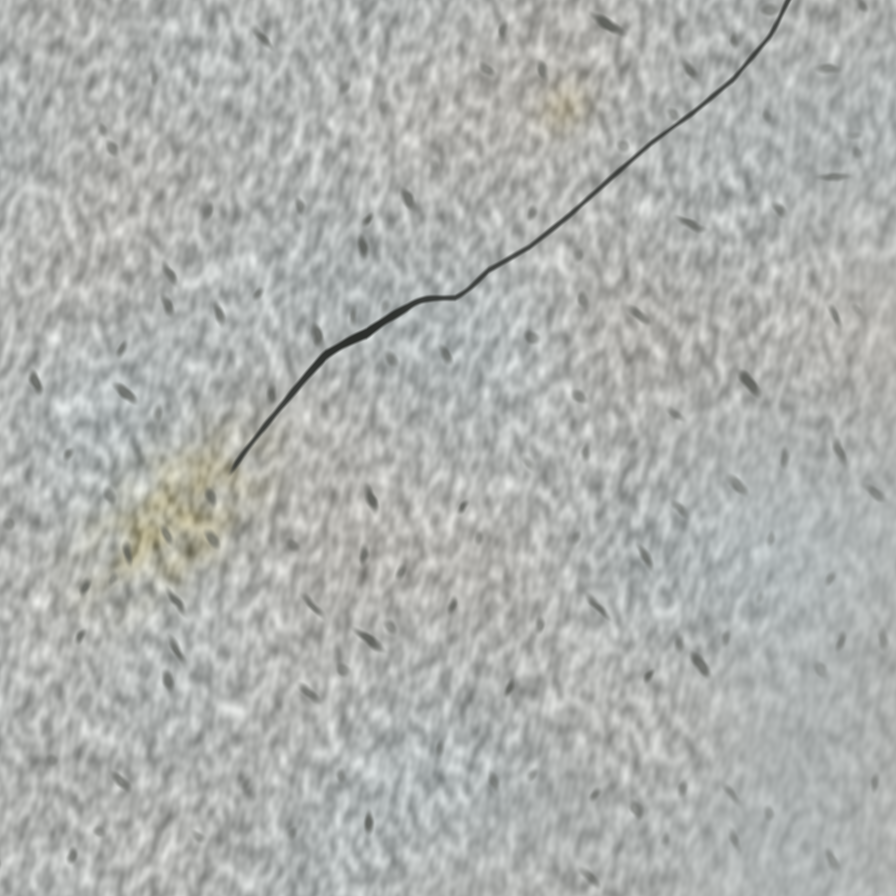
A WebGL 1 fragment shader for this texture:

```glsl
precision highp float;
// Weathered grey concrete with a rust-stained hairline crack.
// Stretched gradient noise makes the grain, scattered ellipses the pits,
// and a bowed, jagged height curve the crack.
uniform vec2 u_resolution;

#define GRAIN_SCALE vec2(62.0, 36.0)
#define GRAIN_CONTRAST 0.29
#define PIT_CELLS 19.0
#define PIT_SHARE 0.34
#define CRACK_START vec2(0.258, 0.475)
#define CRACK_SLOPE 0.84
#define CRACK_JAG 0.017
#define SOFTNESS 0.0022
#define CONCRETE vec3(0.693, 0.700, 0.690)
#define PIT_COLOR vec3(0.33, 0.34, 0.32)
#define CRACK_COLOR vec3(0.17, 0.18, 0.17)
#define STAIN_TINT vec3(0.035, -0.005, -0.125)

vec2 hash2(vec2 p) {
  vec3 q = fract(p.xyx * vec3(0.1031, 0.1030, 0.0973));
  q += dot(q, q.yzx + 33.33);
  return fract((q.xx + q.yz) * q.zy);
}

mat2 rotation(float angle) {
  float c = cos(angle), s = sin(angle);
  return mat2(c, s, -s, c);
}

float cornerSlope(vec2 cell, vec2 offset) {
  float angle = 6.2832 * hash2(cell).x;
  return dot(vec2(cos(angle), sin(angle)), offset);
}

float gradientNoise(vec2 p) {
  vec2 i = floor(p), f = fract(p);
  vec2 u = f * f * f * (f * (f * 6.0 - 15.0) + 10.0);
  vec2 e = vec2(1.0, 0.0);
  float low = mix(cornerSlope(i, f), cornerSlope(i + e, f - e), u.x);
  float high = mix(cornerSlope(i + e.yx, f - e.yx), cornerSlope(i + 1.0, f - 1.0), u.x);
  return mix(low, high, u.y);
}

// Two leaning grain directions, blended from region to region.
float grain(vec2 p) {
  float leftLean = gradientNoise(rotation(-0.35) * p * GRAIN_SCALE + 40.0);
  float rightLean = gradientNoise(rotation(0.4) * p * GRAIN_SCALE + 90.0);
  float region = smoothstep(-0.15, 0.15, gradientNoise(p * 9.0 + 15.0));
  float fine = gradientNoise(rotation(0.2) * p * GRAIN_SCALE * 1.9 + 130.0);
  return mix(leftLean, rightLean, region) * 0.85 + fine * 0.5;
}

// Coverage of small, elongated pits, one candidate per cell.
float pits(vec2 p, float soft) {
  vec2 home = floor(p * PIT_CELLS);
  float cover = 0.0;
  for (int y = -1; y <= 1; y++) {
    for (int x = -1; x <= 1; x++) {
      vec2 cell = home + vec2(float(x), float(y));
      vec2 place = hash2(cell + 7.0), kind = hash2(cell + 61.0);
      vec2 d = p - (cell + 0.1 + 0.8 * place) / PIT_CELLS;
      float lean = (kind.y - 0.4) * 1.6 + smoothstep(0.6, 1.0, p.x) * smoothstep(0.55, 0.8, p.y);
      d = rotation(-lean) * d;
      d.x += 0.0025 * gradientNoise(p * 75.0);
      vec2 radius = mix(vec2(0.003, 0.005), vec2(0.006, 0.016), place.yx * kind.y);
      float edge = (length(d / radius) - 1.0) * radius.x;
      float depth = step(kind.x, PIT_SHARE) * mix(0.4, 1.0, place.x);
      cover = max(cover, depth * (1.0 - smoothstep(-soft, soft * 1.6, edge)));
    }
  }
  return cover;
}

// Height of the crack: a line with a bow, a step down and straight jags.
float crackHeight(float x) {
  float along = x - CRACK_START.x;
  float bow = 0.034 * sin(clamp(along / 0.25, 0.0, 1.0) * 3.1416);
  float drop = -0.026 * smoothstep(0.20, 0.27, along) + 0.03 * smoothstep(0.60, 0.63, along);
  float k = x * 22.0;
  float jag = mix(hash2(vec2(floor(k), 3.0)).x, hash2(vec2(floor(k) + 1.0, 3.0)).x, fract(k));
  return CRACK_START.y + along * CRACK_SLOPE + bow + drop + (jag - 0.5) * CRACK_JAG;
}

float crack(vec2 p, float soft) {
  float slope = (crackHeight(p.x + 0.004) - crackHeight(p.x - 0.004)) / 0.008;
  float d = abs(p.y - crackHeight(p.x)) / sqrt(1.0 + slope * slope);
  float gape = exp(-pow((p.x - 0.40) / 0.08, 2.0));
  float halfWidth = 0.0024 + 0.0022 * gape + 0.0012 * gradientNoise(p * 38.0);
  float begun = smoothstep(CRACK_START.x - 0.006, CRACK_START.x + 0.006, p.x);
  return begun * (1.0 - smoothstep(-soft, soft, d - halfWidth)) * mix(0.82, 1.0, gape);
}

float blot(vec2 p, vec2 center, vec2 radius) {
  vec2 d = rotation(-0.75) * (p - center) / radius;
  return exp(-dot(d, d));
}

void main() {
  vec2 p = gl_FragCoord.xy / u_resolution;
  float soft = max(SOFTNESS, 1.0 / min(u_resolution.x, u_resolution.y));

  // Grain, calmer in the worn lower right.
  float worn = smoothstep(0.45, 0.85, p.x - 0.45 * p.y + 0.25 * gradientNoise(p * 5.0));
  float g = grain(p);
  float mottle = gradientNoise(p * 6.0 + 30.0) + 0.6 * gradientNoise(p * 15.0);
  vec3 color = CONCRETE + g * GRAIN_CONTRAST * mix(1.0, 0.48, worn) + 0.035 * mottle;
  color += vec3(-0.012, 0.002, 0.012) * (gradientNoise(p * 4.0 + 70.0) * 2.0 + 0.2);

  // Rust at the crack tip, with a faint spot above.
  float patchy = 0.85 + 1.1 * gradientNoise(p * 28.0 + 5.0);
  float stain = blot(p, vec2(0.195, 0.425), vec2(0.10, 0.055)) * patchy;
  stain += 0.5 * blot(p, vec2(0.63, 0.88), vec2(0.03, 0.025));
  color += stain * (STAIN_TINT + 0.16 * min(g, 0.0));

  // Pits and crack.
  color = mix(color, PIT_COLOR, pits(p, soft) * mix(0.85, 0.5, worn));
  color = mix(color, CRACK_COLOR, crack(p, soft));
  gl_FragColor = vec4(clamp(color, 0.0, 1.0), 1.0);
}
```
